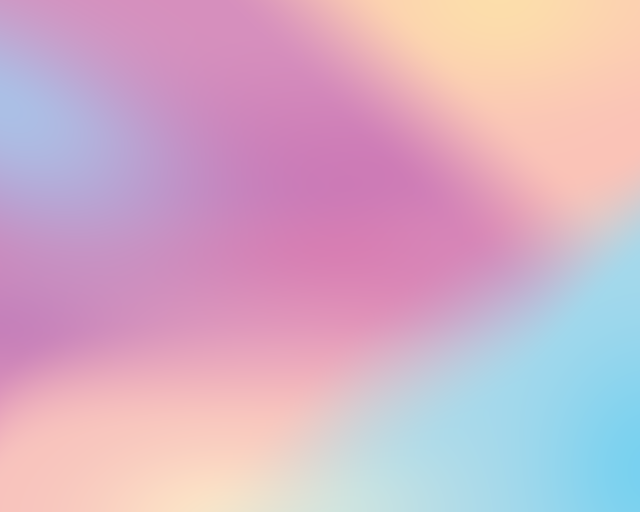
Write a Shadertoy shader that draws this background.

```glsl
// A soft pastel gradient: an orchid and rose field, with a blue glow at the left,
// peach in two opposite corners and cyan rising from the lower right.
// Each region is a wide smoothstep edge or an elliptical Gaussian, mixed in turn.

// Elliptical falloff: 1 at the centre, fading over the given radii
float glow(vec2 offset, vec2 radii) {
    vec2 q = offset / radii;
    return exp(-dot(q, q));
}

void mainImage(out vec4 fragColor, in vec2 fragCoord) {
    vec2 uv = fragCoord / iResolution.xy;

    // Orchid band, rose below it, paler pink towards the top and bottom
    vec3 color = mix(vec3(0.85, 0.48, 0.69), vec3(0.80, 0.47, 0.71), smoothstep(0.50, 0.64, uv.y));
    color = mix(color, vec3(0.84, 0.56, 0.74), smoothstep(0.62, 0.95, uv.y));
    color = mix(color, vec3(0.90, 0.61, 0.73), smoothstep(0.53, 0.30, uv.y));
    color = mix(color, vec3(0.84, 0.54, 0.73), 0.7 * glow(uv - vec2(0.72, 0.50), vec2(0.14, 0.16)));

    // Purple patch on the left edge
    color = mix(color, vec3(0.78, 0.49, 0.72), glow(uv - vec2(0.0, 0.37), vec2(0.22, 0.14)));

    // Blue glow, sheared down to the right and longer below than above
    vec2 blueOffset = vec2(uv.x, uv.y - 0.80 + 0.5 * uv.x);
    float blueHeight = blueOffset.y > 0.0 ? 0.17 : 0.25;
    color = mix(color, vec3(0.67, 0.75, 0.90), glow(blueOffset, vec2(0.28, blueHeight)));

    // Peach corner behind a diagonal edge, with a yellow light at the top
    vec3 peach = mix(vec3(0.98, 0.76, 0.72), vec3(0.99, 0.80, 0.70), smoothstep(0.75, 1.0, uv.y));
    peach = mix(peach, vec3(0.99, 0.87, 0.67), glow(uv - vec2(0.78, 1.02), vec2(0.19, 0.20)));
    float peachEdge = uv.x + 0.8 * uv.y - 1.28;
    color = mix(color, peach, smoothstep(-0.14, 0.14, peachEdge));

    // Warm floor, dipping at the left and brightening to cream
    vec3 floorColor = mix(vec3(0.97, 0.76, 0.74), vec3(0.99, 0.90, 0.78),
                          glow(uv - vec2(0.35, -0.02), vec2(0.20, 0.15)));
    float floorHeight = 0.27 - 0.10 * exp(-uv.x / 0.07);
    color = mix(color, floorColor, smoothstep(0.11, -0.11, uv.y - floorHeight));

    // Cyan slope, pale along the bottom and deepest in the corner
    vec3 cyan = mix(vec3(0.66, 0.85, 0.92), vec3(0.83, 0.90, 0.87),
                    glow(uv - vec2(0.46, 0.0), vec2(0.22, 0.16)));
    cyan = mix(cyan, vec3(0.47, 0.82, 0.94), glow(uv - vec2(1.02, 0.08), vec2(0.17, 0.26)));
    float cyanEdge = uv.x - 1.1 * uv.y - mix(0.45, 0.34, smoothstep(0.3, 0.6, uv.x));
    float cyanWidth = mix(0.21, 0.13, smoothstep(0.8, 1.0, uv.x));
    color = mix(color, cyan, smoothstep(-cyanWidth, cyanWidth, cyanEdge));

    fragColor = vec4(color, 1.0);
}
```
